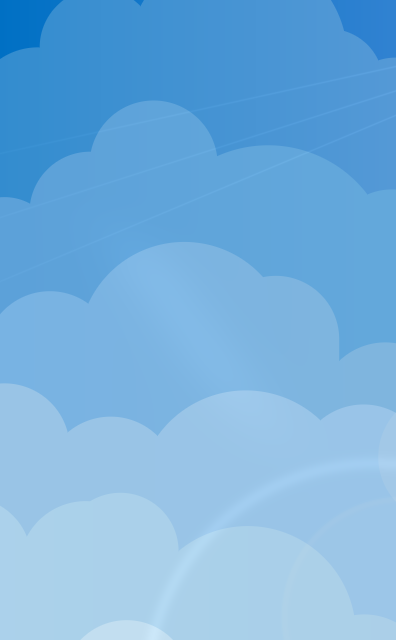
Write a WebGL 1 fragment shader that draws this background.

```glsl
precision highp float;
// Layered paper-like clouds under a deep blue sky, paling toward the ground.
// Each bank is a union of round-topped columns, painted from back to front;
// faint lens discs, a halo and thin diagonal streaks of light lie on top.

uniform vec2 u_resolution;

// Lengths are fractions of the canvas height.
const float CANVAS_WIDTH = 0.617;
const float STREAK_WIDTH = 0.0015;
const float STREAK_GLOW = 0.035;
const float BEAM_GLOW = 0.025;
const float DISC_GLOW = 0.07;
const float HALO_GLOW = 0.07;
const float HALO_WIDTH = 0.011;

// Disc and halo: centre, radius.
const vec3 SMALL_DISC = vec3(0.693, 0.286, 0.102);
const vec3 LARGE_DISC = vec3(0.628, 0.036, 0.188);
const vec3 HALO = vec3(0.586, -0.081, 0.368);

// Each layer shifts from its left tint to its right tint.
const vec3 SKY_LEFT = vec3(0.00, 0.44, 0.77);
const vec3 SKY_RIGHT = vec3(0.19, 0.51, 0.82);
const vec3 DEEP_LEFT = vec3(0.20, 0.55, 0.81);
const vec3 DEEP_RIGHT = vec3(0.33, 0.60, 0.84);
const vec3 BLUE_LEFT = vec3(0.36, 0.63, 0.85);
const vec3 BLUE_RIGHT = vec3(0.39, 0.66, 0.86);
const vec3 SOFT_LEFT = vec3(0.47, 0.70, 0.89);
const vec3 SOFT_RIGHT = vec3(0.50, 0.71, 0.87);
const vec3 PALE_LEFT = vec3(0.60, 0.77, 0.90);
const vec3 PALE_RIGHT = vec3(0.60, 0.77, 0.91);
const vec3 MIST_LEFT = vec3(0.67, 0.82, 0.92);
const vec3 MIST_RIGHT = vec3(0.66, 0.81, 0.91);
const vec3 FRONT = vec3(0.76, 0.87, 0.94);
const vec3 WARM_LIGHT = vec3(0.92, 0.90, 0.88);

// Signed distance to a column with a round top (centre, radius).
float puff(vec2 p, vec3 c) {
  vec2 q = p - c.xy;
  return length(vec2(q.x, max(q.y, 0.0))) - c.z;
}

float bank(vec2 p, vec3 a, vec3 b, vec3 c, vec3 d) {
  return min(min(puff(p, a), puff(p, b)), min(puff(p, c), puff(p, d)));
}

float circle(vec2 p, vec3 c) {
  return length(p - c.xy) - c.z;
}

// Antialiased coverage of a distance field.
float cover(float d) {
  return clamp(0.5 - d * u_resolution.y, 0.0, 1.0);
}

// Soft bell-shaped band around zero.
float band(float d, float width) {
  return exp(-d * d / (width * width));
}

void main() {
  vec2 p = gl_FragCoord.xy / u_resolution.y;
  float across = clamp(p.x / CANVAS_WIDTH, 0.0, 1.0);

  // Sky and cloud banks, back to front
  vec3 color = mix(SKY_LEFT, SKY_RIGHT, across);

  float deep = min(puff(p, vec3(0.618, 0.824, 0.086)),
    bank(p, vec3(0.059, 0.822, 0.104), vec3(0.154, 0.926, 0.092),
            vec3(0.371, 0.909, 0.172), vec3(0.514, 0.870, 0.085)));
  color = mix(color, mix(DEEP_LEFT, DEEP_RIGHT, across), cover(deep));

  float blue = min(puff(p, vec3(0.612, 0.609, 0.095)),
    bank(p, vec3(0.007, 0.609, 0.083), vec3(0.141, 0.668, 0.095),
            vec3(0.240, 0.743, 0.100), vec3(0.419, 0.578, 0.195)));
  color = mix(color, mix(BLUE_LEFT, BLUE_RIGHT, across), cover(blue));

  float soft = bank(p, vec3(0.078, 0.443, 0.102), vec3(0.288, 0.457, 0.165),
                       vec3(0.431, 0.470, 0.099), vec3(0.602, 0.361, 0.104));
  color = mix(color, mix(SOFT_LEFT, SOFT_RIGHT, across), cover(soft));

  float pale = bank(p, vec3(0.007, 0.299, 0.102), vec3(0.173, 0.245, 0.104),
                       vec3(0.384, 0.221, 0.169), vec3(0.568, 0.264, 0.104));
  color = mix(color, mix(PALE_LEFT, PALE_RIGHT, across), cover(pale));

  float mist = min(puff(p, vec3(0.569, -0.064, 0.104)),
    bank(p, vec3(-0.049, 0.125, 0.098), vec3(0.134, 0.113, 0.104),
            vec3(0.188, 0.139, 0.091), vec3(0.387, 0.009, 0.169)));
  color = mix(color, mix(MIST_LEFT, MIST_RIGHT, across), cover(mist));
  color = mix(color, FRONT, cover(puff(p, vec3(0.198, -0.069, 0.100))));

  // Wide beam falling to the right, and thin streaks rising to the right
  float beam = band(p.x + 0.7 * p.y - 0.64, 0.06);
  color += BEAM_GLOW * beam * smoothstep(0.25, 0.45, p.y)
         * (1.0 - smoothstep(0.55, 0.70, p.y));
  for (int i = 0; i < 3; i++) {
    float n = float(i);
    float offset = p.y - (0.56 + 0.10 * n) - (0.42 - 0.10 * n) * p.x;
    color += STREAK_GLOW * band(offset, STREAK_WIDTH) * (0.4 + 0.6 * across);
  }

  // Lens discs with brighter rims, and the outer halo
  float small = circle(p, SMALL_DISC);
  float large = circle(p, LARGE_DISC);
  float discs = 1.6 * cover(small) + 0.5 * cover(large)
              + 0.7 * band(large + 0.005, 0.005);
  color = mix(color, WARM_LIGHT, DISC_GLOW * discs);
  color += HALO_GLOW * 0.5 * band(circle(p, HALO) + HALO_WIDTH, HALO_WIDTH);

  gl_FragColor = vec4(clamp(color, 0.0, 1.0), 1.0);
}
```
